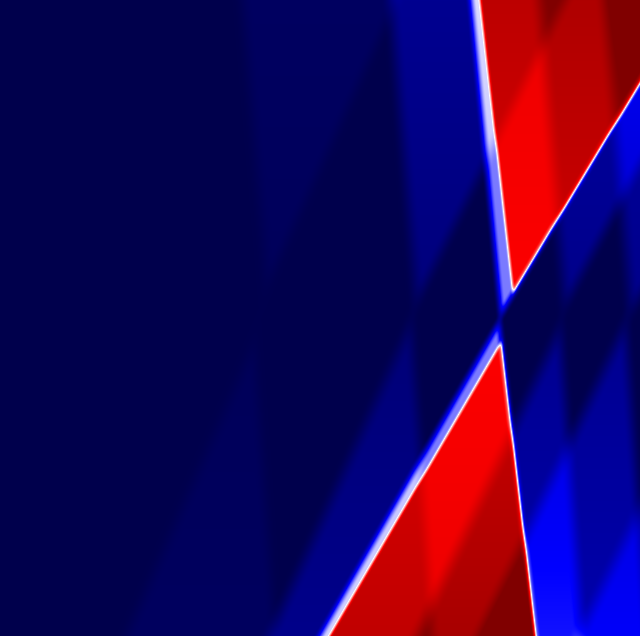
Give the GLSL for this background, as a Shadertoy shader.

```glsl
// Two red wedges meet near a pinch point above a dark blue field of faint wedges.
// Soft wedges are summed into one scalar height, which a diverging
// blue-white-red colour ramp then turns into colour.

// Ramp: navy, blue, white, red, dark red at quarter steps of v
vec3 divergingRamp(float v) {
    const vec3 navy = vec3(0.0, 0.0, 0.3);
    const vec3 blue = vec3(0.0, 0.0, 1.0);
    const vec3 red = vec3(1.0, 0.0, 0.0);
    const vec3 darkRed = vec3(0.5, 0.0, 0.0);
    float t = clamp(v, 0.0, 1.0) * 4.0;
    vec3 c = mix(navy, blue, min(t, 1.0));
    c = mix(c, vec3(1.0), clamp(t - 1.0, 0.0, 1.0));
    c = mix(c, red, clamp(t - 2.0, 0.0, 1.0));
    return mix(c, darkRed, clamp(t - 3.0, 0.0, 1.0));
}

// Depth beyond the apex; side is 1 for upward and -1 for downward wedges
float depthFrom(vec2 p, vec2 apex, float side) {
    return (p.y - apex.y) * side;
}

// Coverage between two sloped edges; slopes and softness are (left, right)
float wedge(vec2 p, vec2 apex, float side, vec2 slopes, vec2 softness) {
    float x = p.x - apex.x;
    float h = depthFrom(p, apex, side);
    vec2 d = vec2(x - slopes.x * h, slopes.y * h - x);
    d *= inversesqrt(1.0 + slopes * slopes);
    vec2 cover = smoothstep(-softness, softness, d);
    return cover.x * cover.y;
}

// Pale outer wedge with a narrower red core nested inside it
float coredWedge(vec2 p, vec2 outer, vec2 core, float side,
                 vec2 outerSlopes, vec2 coreSlopes) {
    float h = max(depthFrom(p, core, side), 0.0);
    float rim = 0.37 * wedge(p, outer, side, outerSlopes, vec2(0.009));
    float heart = wedge(p, core, side, coreSlopes, vec2(0.0045));
    return rim + (0.385 + 0.07 * h) * heart;
}

// Faint wedges, each given as (apex x, apex y, strength, side)
float faintWedges(vec2 p) {
    const int count = 9;
    vec4 wedges[count] = vec4[count](
        vec4(0.417, 0.553, 0.023, 1.0),
        vec4(0.651, 0.527, 0.078, 1.0),
        vec4(0.883, 0.522, 0.100, 1.0),
        vec4(0.986, 0.512, 0.100, 1.0),
        vec4(0.397, 0.458, 0.021, -1.0),
        vec4(0.642, 0.490, 0.070, -1.0),
        vec4(0.875, 0.482, 0.110, -1.0),
        vec4(0.977, 0.488, 0.110, -1.0),
        vec4(1.133, 0.476, 0.090, -1.0));
    float sum = 0.0;
    for (int i = 0; i < count; i++) {
        vec4 w = wedges[i];
        float spread = w.x - 0.4;
        vec2 slopes = w.w > 0.0 ? vec2(-0.085, 0.45 + 0.17 * spread)
                                : vec2(-0.435 - 0.06 * spread, 0.07);
        float h = max(depthFrom(p, w.xy, w.w), 0.0);
        float strength = w.z * (0.85 + 0.75 * h);
        sum += strength * wedge(p, w.xy, w.w, slopes, vec2(0.016, 0.014));
    }
    return sum;
}

void mainImage(out vec4 fragColor, in vec2 fragCoord) {
    vec2 p = fragCoord / iResolution.xy;

    float height = faintWedges(p);

    // Upper and lower red wedges
    height += coredWedge(p, vec2(0.7826, 0.505), vec2(0.802, 0.539), 1.0,
                         vec2(-0.095, 0.591), vec2(-0.111, 0.598));
    height += coredWedge(p, vec2(0.780, 0.4935), vec2(0.784, 0.463), -1.0,
                         vec2(-0.568, 0.114), vec2(-0.579, 0.113));

    fragColor = vec4(divergingRamp(height), 1.0);
}
```
